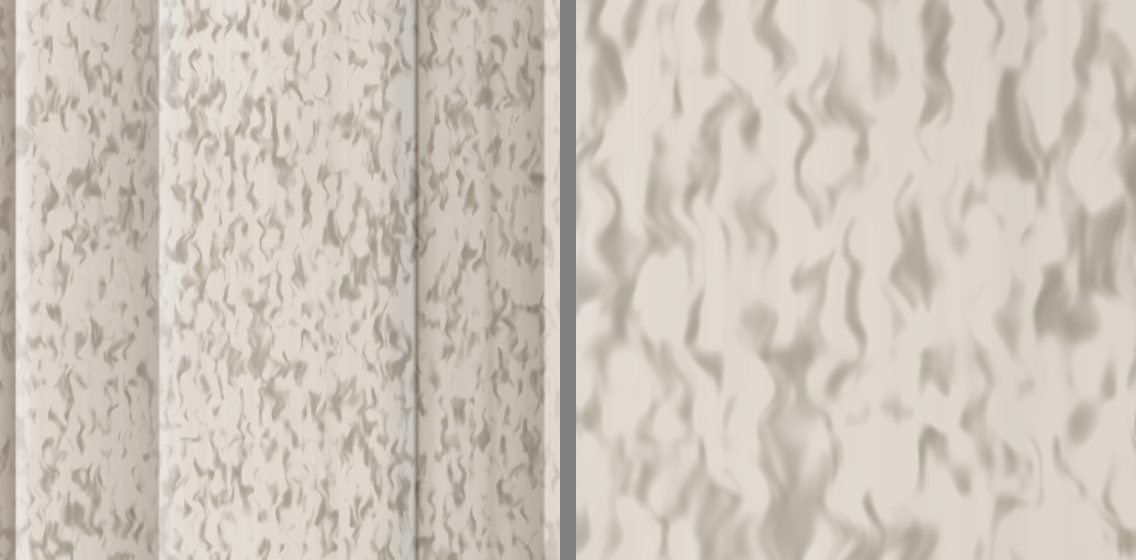
Left, the full canvas; right, a detail of the centre.
Reproduce this texture procedurally as a Shadertoy shader.

```glsl
float hash(vec2 p) {
    vec3 q = fract(vec3(p.xyx) * 0.1031);
    q += dot(q, q.yzx + 33.33);
    return fract((q.x + q.y) * q.z);
}

float noise(vec2 p) {
    vec2 cell = floor(p), f = fract(p);
    f = f * f * (3.0 - 2.0 * f);
    return mix(mix(hash(cell), hash(cell + vec2(1, 0)), f.x),
               mix(hash(cell + vec2(0, 1)), hash(cell + vec2(1, 1)), f.x), f.y);
}

// Soft vertical stripe centred on c
float stripe(float x, float c, float width) {
    float d = (x - c) / width;
    return exp(-d * d);
}

// Brightness across the hanging folds, from left to right
float foldShade(float x) {
    float soft = 0.0025;
    float shade = mix(0.73, 0.65, smoothstep(0.0, 0.027, x));

    float narrow = mix(0.91, 0.865, smoothstep(0.035, 0.075, x));
    narrow -= 0.05 * smoothstep(0.08, 0.2, x) + 0.07 * smoothstep(0.18, 0.284, x);
    shade = mix(shade, narrow, smoothstep(-soft, soft, x - 0.028));

    float broad = mix(0.90, 0.885, smoothstep(0.29, 0.34, x));
    broad -= 0.02 * smoothstep(0.42, 0.58, x) + 0.02 * stripe(x, 0.592, 0.012);
    broad -= 0.06 * smoothstep(0.66, 0.725, x) + 0.1 * smoothstep(0.732, 0.744, x);
    shade = mix(shade, broad, smoothstep(-soft, soft, x - 0.284));

    float shaded = mix(0.75, 0.82, smoothstep(0.748, 0.79, x));
    shaded -= 0.035 * smoothstep(0.83, 0.89, x) + 0.07 * smoothstep(0.9, 0.972, x);
    shaded -= 0.04 * stripe(x, 0.876, 0.008);
    shade = mix(shade, shaded, smoothstep(-soft, soft, x - 0.747));
    shade -= 0.14 * stripe(x, 0.745, 0.004);

    return mix(shade, 0.885, smoothstep(-0.004, 0.004, x - 0.972));
}

// Slender upright flecks, loosely clumped and joined by faint veins
float fleckAmount(vec2 uv) {
    vec2 bend = vec2(noise(uv * vec2(40, 46)), noise(uv * vec2(52, 30) + 40.0)) - 0.5;
    vec2 p = uv + bend * vec2(0.014, 0.022);
    float clump = noise(p * vec2(30, 22) + 7.0);
    float grain = 0.68 * noise(p * vec2(96, 38)) + 0.32 * noise(p * vec2(165, 70) + 19.0);
    float flecks = smoothstep(0.46, 1.0, grain + 0.22 * (clump - 0.5));

    float ridge = abs(noise(p * vec2(42, 21) + 53.0) - 0.5);
    float veins = (1.0 - smoothstep(0.0, 0.14, ridge)) * smoothstep(0.3, 0.8, grain);

    // Broken weft rows
    float row = noise(vec2(uv.x * 7.0, p.y * 36.0) + 81.0);
    float weft = smoothstep(0.7, 0.98, row) * smoothstep(0.3, 0.75, grain);
    return 1.0 - exp(-1.3 * flecks - 0.42 * veins - 0.3 * weft);
}

void mainImage(out vec4 fragColor, in vec2 fragCoord) {
    vec2 uv = fragCoord / iResolution.xy;
    float shade = foldShade(uv.x);

    // Fine threads and slow tonal drift
    shade += 0.016 * (noise(uv * vec2(120, 4)) - 0.5);
    shade += 0.02 * (noise(uv * vec2(9, 6) + 31.0) - 0.5);

    // Shadows grow warmer; lit edges stay neutral
    float warmth = mix(0.10, 0.064, smoothstep(0.6, 0.87, shade));
    warmth *= 1.0 - 0.6 * smoothstep(0.88, 0.92, shade);
    vec3 color = vec3(shade, shade - 0.45 * warmth, shade - warmth);

    // Cool reflected light beside the deep crease
    float cool = stripe(uv.x, 0.725, 0.014) * (1.0 - smoothstep(0.735, 0.742, uv.x));
    color = mix(color, vec3(0.78, 0.785, 0.78), 0.6 * cool);

    // Flecks fade on the bright rolled edges
    float rolled = stripe(uv.x, 0.035, 0.025) + stripe(uv.x, 0.29, 0.02)
                 + smoothstep(0.965, 0.98, uv.x);
    float fleck = fleckAmount(uv) * (1.0 - 0.6 * min(rolled, 1.0));
    color *= mix(vec3(1.0), vec3(0.69, 0.67, 0.63), fleck);

    fragColor = vec4(color, 1.0);
}
```
